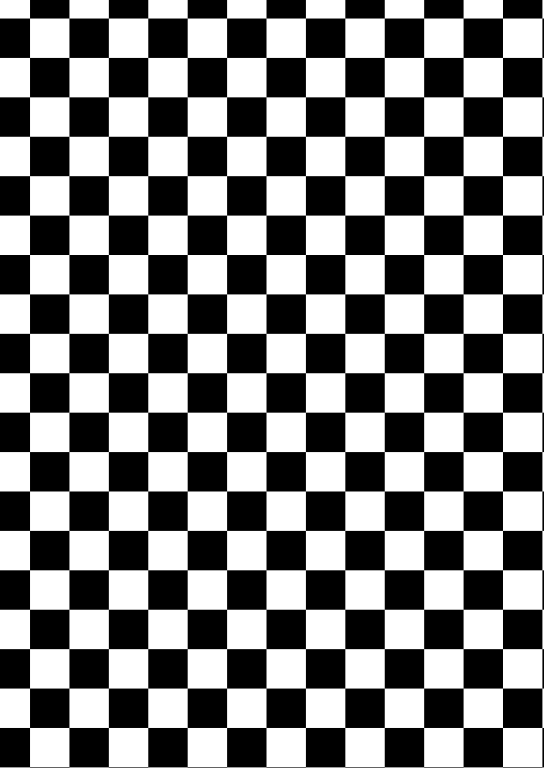
Write a WebGL 2 fragment shader that draws this pattern.

```glsl
#version 300 es
precision highp float;

uniform vec2 u_resolution;
out vec4 fragColor;

// Distance to the nearest cell edge, positive in even cells and negative in odd ones
vec2 signedEdgeDistance(vec2 cell) {
    return 0.5 - abs(mod(cell + 0.5, 2.0) - 1.0);
}

void main() {
    // Square cells, sized by the canvas height
    float cellSize = 0.05132;
    vec2 position = gl_FragCoord.xy / u_resolution.y;
    vec2 cell = (position - vec2(0.0391, 0.0008)) / cellSize;

    // Edges one pixel wide, then the two stripe waves multiplied into a checker
    float pixelWidth = 1.0 / (u_resolution.y * cellSize);
    vec2 stripes = clamp(2.0 * signedEdgeDistance(cell) / pixelWidth, -1.0, 1.0);
    float checker = 0.5 + 0.5 * stripes.x * stripes.y;

    vec3 black = vec3(0.0);
    vec3 white = vec3(1.0);
    fragColor = vec4(mix(black, white, checker), 1.0);
}
```
